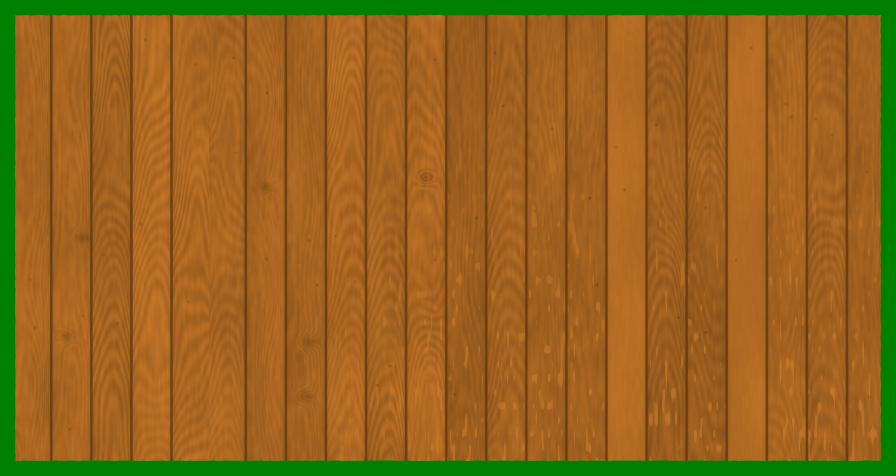
A Shadertoy shader for this texture:

```glsl
// Vertical stained timber planks inside a flat green frame.
// Each plank has its own tone and seed; grain is a sine of a warped arch field,
// with knots, nail heads, pale flecks and dark grooves layered on top.
#define PITCH 0.0842        // plank width, in canvas heights
#define FIRST_SEAM 0.0111   // left side of plank 0
#define FRAME 0.0319        // green frame width
#define GROOVE 0.0026       // half width of a seam
#define JOINT_X 0.4387      // tight joint between two narrower planks
#define JOINT_SHIFT 0.0124
#define GRAIN 0.075
#define FIBRE 0.13

const vec3 WOOD = vec3(0.665, 0.397, 0.130);
const vec3 GROOVE_COLOR = vec3(0.40, 0.235, 0.065);
const vec3 FLECK_COLOR = vec3(0.80, 0.49, 0.17);
const vec3 FRAME_COLOR = vec3(0.0, 0.5, 0.0);

const float TONE[22] = float[22](
    1.00, 1.00, 0.97, 1.05, 1.02, 1.00, 0.98, 0.97, 1.02, 0.99, 1.02,
    0.93, 0.95, 0.97, 0.98, 1.07, 0.92, 0.92, 1.06, 0.98, 0.96, 0.95);
const vec2 KNOT[6] = vec2[6](
    vec2(0.176, 0.500), vec2(0.140, 0.294), vec2(0.895, 0.627),
    vec2(0.650, 0.282), vec2(0.559, 0.608), vec2(0.642, 0.167));

float hash(vec2 p) {
    vec3 q = fract(vec3(p.xyx) * 0.1031);
    q += dot(q, q.yzx + 33.33);
    return fract((q.x + q.y) * q.z);
}

float noise(vec2 p) {
    vec2 i = floor(p), f = fract(p);
    f = f * f * (3.0 - 2.0 * f);
    return mix(mix(hash(i), hash(i + vec2(1, 0)), f.x),
               mix(hash(i + vec2(0, 1)), hash(i + vec2(1, 1)), f.x), f.y);
}

// Gaussian influence of all knots at a point
float knotField(vec2 p) {
    float k = 0.0;
    for (int i = 0; i < 6; i++) {
        vec2 d = (p - KNOT[i]) / vec2(0.020, 0.015);
        k += exp(-dot(d, d));
    }
    return k;
}

// Growth rings: arched on some planks, nearly straight on the others
float rings(vec2 q, float id, float knot) {
    float arch = step(0.55, hash(vec2(id, 4.0)));
    float center = 0.3 + 0.4 * hash(vec2(id, 8.0));
    float warp = noise(vec2(q.x * 1.6 + id * 17.0, q.y * 5.0 + id * 3.0));
    float side = q.x - center;
    float phase = side * side * 8.0 + q.y * mix(4.0, 22.0, arch)
                + side * mix(5.0, 0.0, arch) + warp * 5.0 + knot * 3.0;
    return sin(6.2832 * phase) * mix(0.5, 1.0, arch);
}

// Two small nail heads per plank, at hashed heights
float nails(vec2 q, float id, float px) {
    float mark = 0.0;
    for (int i = 0; i < 2; i++) {
        vec2 seed = vec2(id, float(i) + 20.0);
        vec2 c = vec2(0.2 + 0.6 * hash(seed), 0.08 + 0.86 * hash(seed + 31.0));
        float d = length((q - c) * vec2(PITCH, 1.0));
        mark += 1.0 - smoothstep(0.003 - px, 0.003 + px, d);
    }
    return mark;
}

void mainImage(out vec4 fragColor, in vec2 fragCoord) {
    float px = 1.0 / iResolution.y;
    vec2 p = fragCoord * px;
    float width = iResolution.x * px;

    // Plank layout
    float x = p.x - (p.x < JOINT_X ? JOINT_SHIFT : 0.0);
    float s = (x - FIRST_SEAM) / PITCH;
    float id = clamp(floor(s), 0.0, 21.0);
    vec2 q = vec2(s - id, p.y);
    float tone = TONE[int(id)];
    float plain = step(1.055, tone);

    // Wood shading
    float knot = knotField(p);
    float cloud = noise(vec2(q.x * 1.2 + id * 9.0, p.y * 6.0)) - 0.5;
    float fibre = noise(p * vec2(230.0, 32.0)) * 0.6
                + noise(p * vec2(130.0, 60.0) + 50.0) * 0.4 - 0.5;
    float grain = rings(q, id, knot) * (0.5 + noise(vec2(id * 5.0, p.y * 7.0)));
    float shade = tone + cloud * 0.10 + fibre * FIBRE * mix(1.0, 0.5, plain);
    shade += grain * GRAIN * 0.6 * (1.0 - 0.85 * plain);
    shade -= 0.16 * knot * knot + 0.15 * nails(q, id, px);
    vec3 color = WOOD * shade;

    // Pale flecks, denser low on the right-hand planks
    float fleck = smoothstep(0.76, 0.90, noise(p * vec2(150.0, 34.0) + 90.0));
    float fleckArea = smoothstep(0.5, 1.0, p.x) * (1.0 - smoothstep(0.2, 0.9, p.y));
    color = mix(color, FLECK_COLOR, fleck * (0.12 + 0.5 * fleckArea) * (1.0 - plain));

    // Grooves with a soft shadow; the tight joint stays faint
    float seam = floor(s + 0.5);
    float d = abs(s - seam) * PITCH;
    float strength = abs(seam - 5.0) < 0.5 ? 0.08 : 1.0;
    color *= 1.0 - 0.14 * strength * exp(-d / 0.004);
    float line = 1.0 - smoothstep(GROOVE - px * 0.7, GROOVE + px * 0.7, d);
    color = mix(color, GROOVE_COLOR, 0.85 * strength * line);

    // Frame with a slightly uneven inner edge
    vec2 inset = min(p, vec2(width, 1.0) - p);
    float edge = min(inset.x, inset.y) - FRAME + 0.0015 * (noise(p * 120.0) - 0.5);
    float soft = max(px * 0.7, 0.0016);
    color = mix(FRAME_COLOR, color, smoothstep(-soft, soft, edge));

    fragColor = vec4(color, 1.0);
}
```
